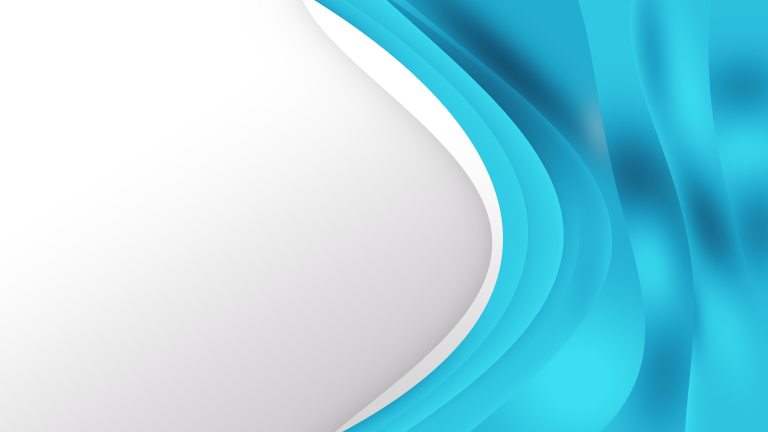
This background is drawn by a Shadertoy shader. Its source:

```glsl
// Flowing cyan ribbons sweeping around a pale, softly shaded panel.

#define DEEP_TEAL  vec3(0.07, 0.33, 0.46)
#define MID_BLUE   vec3(0.11, 0.62, 0.77)
#define BRIGHT_AQUA vec3(0.23, 0.87, 0.95)
#define SILVER     vec3(0.60, 0.72, 0.77)
#define PANEL_GREY vec3(0.815, 0.805, 0.815)
#define SHADOW_WIDTH 0.035
#define RIM_WIDTH  0.025

// Quartic x(y) through five heights: y = 0, .25, .5, .75 (k) and 1 (top).
float curveX(float y, vec4 k, float top) {
    float t = 4.0 * y;
    vec4 d1 = vec4(k.yzw, top) - k;
    vec3 d2 = d1.yzw - d1.xyz;
    vec2 d3 = d2.yz - d2.xy;
    float d4 = d3.y - d3.x;
    return k.x + t * (d1.x + (t - 1.0) / 2.0 * (d2.x
         + (t - 2.0) / 3.0 * (d3.x + (t - 3.0) / 4.0 * d4)));
}

// Approximate signed distance to a curve, positive on its right.
float edge(vec2 p, vec4 k, float top) {
    float h = 0.005;
    float slope = (curveX(p.y + h, k, top) - curveX(p.y - h, k, top)) / (2.0 * h);
    return (p.x - curveX(p.y, k, top)) / sqrt(1.0 + slope * slope);
}

// Antialiased coverage of the positive side.
float cover(float d) {
    return clamp(0.5 + d * iResolution.y, 0.0, 1.0);
}

// Soft elliptical spot whose axis leans left as it rises.
float glow(vec2 p, vec2 centre, vec2 radius, float lean) {
    p -= centre;
    p.x += lean * p.y;
    p /= radius;
    return exp(-dot(p, p));
}

float rim(float d) {
    return exp(-abs(d) / RIM_WIDTH);
}

vec3 ramp(float tone) {
    tone = clamp(tone, 0.0, 1.0);
    return tone < 0.5 ? mix(DEEP_TEAL, MID_BLUE, tone * 2.0)
                      : mix(MID_BLUE, BRIGHT_AQUA, tone * 2.0 - 1.0);
}

// Distant folds, each covering what lies to the right of its edge.
vec3 folds(vec2 p) {
    float left   = edge(p, vec4(1.389, 1.493, 1.444, 1.389), 1.338);
    float middle = edge(p, vec4(1.586, 1.606, 1.581, 1.500), 1.463);
    float right  = edge(p, vec4(1.829, 1.769, 1.697, 1.648), 1.646);

    float tone = 0.62 + 0.42 * glow(p, vec2(1.34, 0.12), vec2(0.22, 0.20), 0.0)
               - 0.60 * glow(p, vec2(1.17, 0.85), vec2(0.08, 0.20), 1.0);
    vec3 col = ramp(tone);
    col = mix(col, SILVER, 0.5 * glow(p, vec2(1.385, 0.70), vec2(0.035, 0.07), 0.2));

    tone = 0.82 - 0.68 * glow(p, vec2(1.47, 0.59), vec2(0.11, 0.13), 0.2)
         + 0.22 * glow(p, vec2(1.51, 0.40), vec2(0.06, 0.13), 0.2)
         - 0.45 * glow(p, vec2(1.54, 0.14), vec2(0.09, 0.17), -0.1)
         - 0.30 * glow(p, vec2(1.59, 0.42), vec2(0.05, 0.14), 0.2);
    col = mix(col, ramp(tone), cover(left));

    tone = 0.78 + 0.20 * rim(middle)
         - 0.32 * glow(p, vec2(1.51, 0.88), vec2(0.04, 0.16), 0.1)
         + 0.20 * glow(p, vec2(1.60, 0.75), vec2(0.05, 0.25), 0.2)
         - 0.72 * glow(p, vec2(1.64, 0.48), vec2(0.065, 0.16), 0.3)
         - 0.50 * glow(p, vec2(1.60, 0.28), vec2(0.025, 0.10), 0.1)
         + 0.20 * glow(p, vec2(1.68, 0.29), vec2(0.05, 0.16), 0.2);
    col = mix(col, ramp(tone), cover(middle));

    tone = 0.76 - 0.38 * glow(p, vec2(1.72, 0.80), vec2(0.11, 0.08), 0.0)
         + 0.20 * glow(p, vec2(1.73, 0.65), vec2(0.09, 0.07), 0.0)
         - 0.42 * glow(p, vec2(1.76, 0.47), vec2(0.08, 0.11), 0.0);
    return mix(col, ramp(tone), cover(right));
}

// Nested ribbons, each covering what lies to the left of its edge.
vec3 ribbons(vec2 p, vec3 col, float border) {
    float outer  = edge(p, vec4(1.088, 1.345, 1.410, 1.238), 0.938);
    float second = edge(p, vec4(0.961, 1.262, 1.340, 1.206), 0.907);
    float third  = edge(p, vec4(0.938, 1.227, 1.301, 1.160), 0.895);
    float inner  = edge(p, vec4(0.870, 1.150, 1.220, 1.095), 0.800);
    float upperShade = glow(p, vec2(1.16, 0.78), vec2(0.12, 0.22), 0.8);

    float tone = 0.80 - 0.62 * upperShade + 0.12 * rim(outer);
    vec3 band = ramp(tone - 0.15 * glow(p, vec2(1.36, 0.35), vec2(0.05, 0.15), 0.0));
    band = mix(band, SILVER, 0.6 * glow(p, vec2(1.245, 0.65), vec2(0.018, 0.08), 0.6));
    col = mix(col, band, cover(-outer));

    tone = 0.68 + 0.2 * (1.0 - p.y) - 0.45 * upperShade - 0.15 * rim(third);
    col = mix(col, ramp(tone), cover(-second));
    tone = 0.86 + 0.12 * rim(third) - 0.12 * rim(inner);
    col = mix(col, ramp(tone), cover(-third));
    tone = 0.84 + 0.08 * rim(inner) - 0.35 * rim(border) * smoothstep(0.2, 0.5, abs(p.y - 0.55));
    return mix(col, ramp(tone), cover(-inner));
}

void mainImage(out vec4 fragColor, in vec2 fragCoord) {
    vec2 p = fragCoord / iResolution.y;
    float border = edge(p, vec4(0.792, 1.100, 1.160, 1.032), 0.727);
    float panel  = edge(p, vec4(0.775, 1.058, 1.130, 0.938), 0.700);
    vec3 col = ribbons(p, folds(p), border);

    // Pale strip between the ribbons and the panel.
    vec3 strip = vec3(mix(0.84, 1.0, smoothstep(0.0, 0.75, p.y)));
    col = mix(col, strip, cover(-border));

    // Panel shaded toward its lower right, with a shadow along its edge.
    float shade = smoothstep(0.40, 1.25, 0.5 * p.x + 0.8 * (1.0 - p.y));
    vec3 paper = mix(vec3(1.0), PANEL_GREY, shade);
    paper -= 0.09 * exp(-abs(panel) / SHADOW_WIDTH);
    col = mix(col, paper, cover(-panel));
    fragColor = vec4(col, 1.0);
}
```
